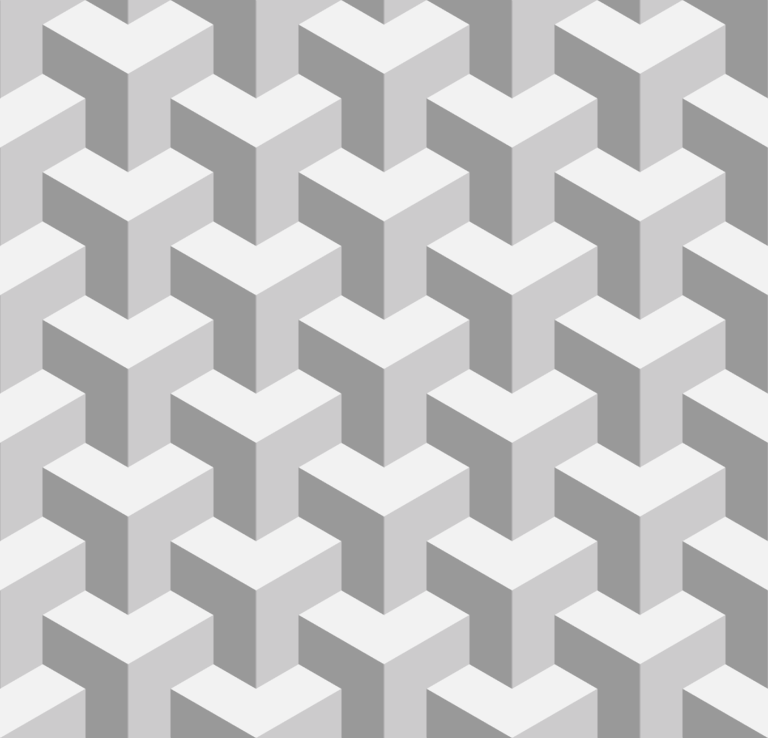
A WebGL 2 fragment shader for this pattern:

```glsl
#version 300 es
precision highp float;
// Isometric tiling of interlocking three-armed blocks, each with a light top and two shaded sides.

uniform vec2 u_resolution;
out vec4 fragColor;

const vec2 REPEATS = vec2(3.0, 5.0);   // blocks across and down
const float PERIOD = 6.0;              // grid units per repeat, both ways
const int SAMPLES = 4;                 // antialiasing samples per axis
const float FOOTPRINT = 1.4;           // antialiasing width in pixels

const vec3 TOP_COLOR = vec3(0.95);
const vec3 LEFT_COLOR = vec3(0.60);
const vec3 RIGHT_COLOR = vec3(0.80, 0.796, 0.80);

// Folds p into one block: x from its front edge, y as height above the slanted crease.
vec2 blockCoords(vec2 p, float period) {
    float x = mod(p.x + 0.5 * period, period) - 0.5 * period;
    float height = mod(p.y - abs(x) + 4.0, period) - 4.0;
    return vec2(x, height);
}

// True inside the block outline: a tall middle column with two tapering arms.
bool insideBlock(vec2 b) {
    float x = abs(b.x);
    float bottom = x < 1.0 ? -4.0 : -2.0;
    float top = x < 1.0 ? 2.0 : 4.0 - 2.0 * x;
    return x < 2.0 && b.y >= bottom && b.y < top;
}

// Shade of the face at a point inside the block.
vec3 faceColor(vec2 b) {
    if (b.y >= 0.0) return TOP_COLOR;
    return b.x < 0.0 ? LEFT_COLOR : RIGHT_COLOR;
}

// Two half-shifted sets of blocks fill the plane.
vec3 blockPattern(vec2 p, float period) {
    vec2 block = blockCoords(p, period);
    if (!insideBlock(block)) block = blockCoords(p - 0.5 * period, period);
    return faceColor(block);
}

void main() {
    vec2 gridScale = REPEATS * PERIOD / u_resolution;
    vec3 color = vec3(0.0);

    // Average a small grid of samples to smooth the edges.
    for (int j = 0; j < SAMPLES; j++) {
        for (int i = 0; i < SAMPLES; i++) {
            vec2 offset = (vec2(i, j) + 0.5) / float(SAMPLES) - 0.5;
            vec2 p = (gl_FragCoord.xy + offset * FOOTPRINT) * gridScale;
            color += blockPattern(p, PERIOD);
        }
    }
    fragColor = vec4(color / float(SAMPLES * SAMPLES), 1.0);
}
```
